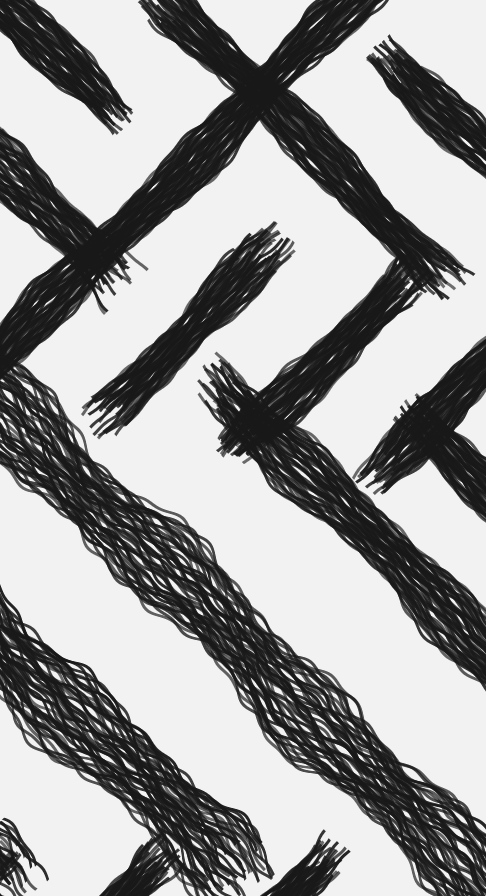
This pattern is drawn by a Shadertoy shader. Its source:

```glsl
// Crossing diagonal ink strokes, each a bundle of fine wavy bristle lines on pale paper.

#define BRISTLES 48
#define BRISTLE_RADIUS 0.0017
#define FRAY 0.03
#define NARROW 0.026
#define WIDE 0.048
#define LANE_STEP 0.185
#define BULGE_FREQ 27.0
#define WOBBLE_FREQ 58.0

const vec3 PAPER = vec3(0.948);
const vec3 INK = vec3(0.095);
const float DIAGONAL = 0.70711;

float hash(float n) {
    return fract(sin(n * 12.9898 + 4.13) * 43758.5);
}

// Light left by one stroke; q is (along, across) in diagonal units.
float strokeLight(vec2 q, float from, float to, float halfWidth, float seed) {
    q *= DIAGONAL;
    from *= DIAGONAL;
    to *= DIAGONAL;
    if (abs(q.y) > 1.6 * halfWidth || q.x < from - FRAY || q.x > to + FRAY) return 1.0;

    float pixel = 1.0 / iResolution.y;
    float phase = 6.2832 * hash(seed);
    float bulge = 0.84 + 0.17 * sin(BULGE_FREQ * q.x + phase);
    float meander = 0.1 * sin(17.0 * q.x + 2.0 * phase);
    float light = 1.0;

    for (int i = 0; i < BRISTLES; i++) {
        float id = seed * 7.31 + float(i) * 1.37;
        float r1 = hash(id);
        float r2 = hash(id + 91.7);
        float r3 = hash(id + 203.3);

        // Each bristle keeps its place in the bundle but sways on its own
        float place = 2.0 * (float(i) + 0.2 + 0.6 * r1) / float(BRISTLES) - 1.0;
        float sway = 0.09 * sin(WOBBLE_FREQ * (0.6 + 0.7 * r2) * q.x + 6.2832 * r3)
                   + 0.05 * sin(131.0 * q.x + 6.2832 * r1);
        float dist = abs(q.y - halfWidth * (place * bulge + meander + sway));
        float cover = clamp((BRISTLE_RADIUS - dist) / pixel + 0.5, 0.0, 1.0);

        // Ragged ends
        float head = q.x - from - FRAY * (2.0 * r2 - 1.0);
        float tail = to + FRAY * (2.0 * r3 - 1.0) - q.x;
        cover *= clamp(min(head, tail) / pixel + 0.5, 0.0, 1.0);

        light *= 1.0 - cover * mix(0.6, 0.95, hash(id + 317.9));
    }
    return light;
}

// Strokes running down to the right; lanes grow wider and sparser lower down.
float fallingLight(vec2 diag) {
    float light = 1.0;
    for (int i = -4; i <= 2; i++) {
        float k = float(i);
        float lane = LANE_STEP * k + 0.08 * min(k + 1.0, 0.0);
        float halfWidth = mix(NARROW, WIDE, smoothstep(0.0, 0.5, -lane));
        float reach = min(0.65 - 0.73 * cos(1.95 * (k + 0.5)), 0.85 - 0.24 * k);
        float edge = abs(lane);
        float start = edge - 0.06 + 0.05 * k * max(k, 0.0);
        float gap = max(0.25, 0.25 + 0.45 * (k + 1.0));
        vec2 q = vec2(diag.x, diag.y - lane);
        light *= strokeLight(q, start, edge + reach, halfWidth, k + 11.0);
        light *= strokeLight(q, edge + reach + gap, 3.0, halfWidth, k + 31.0);
    }
    return light;
}

// Strokes running up to the right; short, narrow and dense.
float risingLight(vec2 diag) {
    float light = 1.0;
    for (int i = 0; i < 6; i++) {
        float j = float(i);
        float lane = 0.395 + LANE_STEP * j;
        float low = 0.12 * j - 0.46;
        float high = low + 0.36 + 0.6 * max(1.0 - j, 0.0);
        float bottomTip = lane - 1.92;
        vec2 q = vec2(diag.y, diag.x - lane);
        light *= strokeLight(q, low, high, NARROW, j + 53.0);
        light *= strokeLight(q, bottomTip - 0.3, bottomTip, NARROW, j + 73.0);
    }
    return light;
}

void mainImage(out vec4 fragColor, in vec2 fragCoord) {
    vec2 p = fragCoord / iResolution.y;
    float depth = 1.0 - p.y;
    vec2 diag = vec2(p.x + depth, p.x - depth);
    float light = fallingLight(diag) * risingLight(diag);
    fragColor = vec4(mix(INK, PAPER, light), 1.0);
}
```
